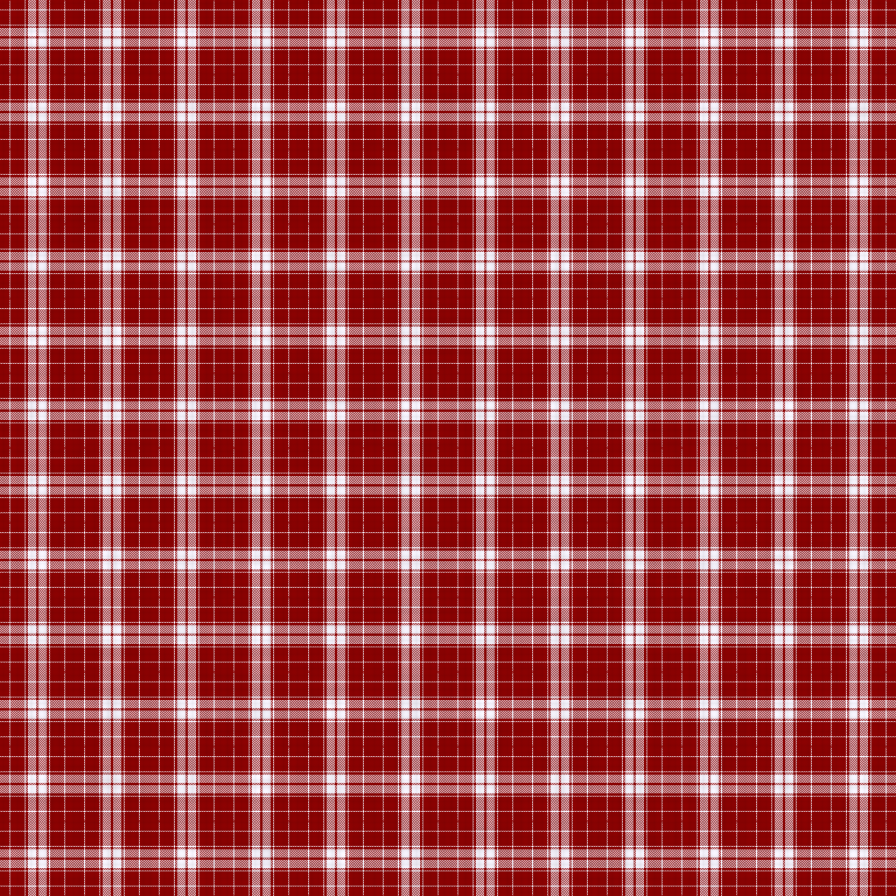
Give the GLSL for this pattern, as a Shadertoy shader.

```glsl
// Woven red and white tartan: the same mirrored stripe sequence runs along
// both axes, and a plain weave decides which thread lies on top. Stripes are
// box filtered, thread relief fades out when finer than a pixel; it all tiles.

const float PI = 3.14159265;
const float REPEATS = 12.0;   // setts across and down
const float THREADS = 64.0;   // threads per sett
const vec3 RED = vec3(0.53, 0.008, 0.008);
const vec3 WHITE = vec3(0.94, 0.93, 0.965);

// Share of a pixel-wide footprint around x that lies between lo and hi.
float band(float x, float lo, float hi, float footprint) {
    float a = max(x - 0.5 * footprint, lo);
    float b = min(x + 0.5 * footprint, hi);
    return max(b - a, 0.0) / footprint;
}

// Broad stripe and inner line, d in threads from the sett centre.
float innerStripes(float d, float footprint) {
    return band(d, 1.0, 8.0, footprint) + band(d, 10.0, 11.0, footprint);
}

// Fine line that quarters the red field.
float fieldLine(float d, float footprint) {
    return band(d, 23.0, 24.0, footprint);
}

vec2 hashGradient(vec2 p) {
    float angle = 2.0 * PI * fract(sin(dot(p, vec2(127.1, 311.7))) * 43758.5);
    return vec2(cos(angle), sin(angle));
}

// Gradient noise that wraps after a whole number of lattice cells.
float wrappedNoise(vec2 p, vec2 period) {
    vec2 cell = floor(p);
    vec2 f = p - cell;
    vec2 u = f * f * f * (f * (f * 6.0 - 15.0) + 10.0);
    float corner[4];
    for (int i = 0; i < 4; i++) {
        vec2 o = vec2(i % 2, i / 2);
        corner[i] = dot(hashGradient(mod(cell + o, period)), f - o);
    }
    return mix(mix(corner[0], corner[1], u.x), mix(corner[2], corner[3], u.x), u.y);
}

// Slight unevenness of the dye along the threads of both directions.
float dyeVariation(vec2 uv) {
    vec2 warpPeriod = vec2(96.0, 12.0);
    vec2 weftPeriod = warpPeriod.yx;
    return wrappedNoise(uv * warpPeriod, warpPeriod)
         + wrappedNoise(uv * weftPeriod, weftPeriod);
}

// 1 where the warp lies on top, 0 where the weft does; detail 0 blends them.
float warpOnTop(vec2 thread, float detail) {
    vec2 wave = sin(PI * thread);
    float checker = clamp(wave.x * wave.y * 4.0, -1.0, 1.0);
    return 0.52 + 0.46 * checker * detail;
}

// Rounded cross profile of the upper thread, centred on zero.
float threadRelief(vec2 thread, float onTop) {
    vec2 profile = abs(sin(PI * thread)) - 2.0 / PI;
    return mix(profile.y, profile.x, onTop);
}

void mainImage(out vec4 fragColor, in vec2 fragCoord) {
    vec2 uv = fragCoord / iResolution.xy;
    vec2 thread = uv * REPEATS * THREADS;
    vec2 footprint = REPEATS * THREADS / iResolution.xy;
    float detail = 1.0 - smoothstep(0.45, 1.1, max(footprint.x, footprint.y));

    // Distance from the sett centre, counted in threads.
    vec2 d = abs(fract(uv * REPEATS) - 0.5) * THREADS;

    // Vertical warp, with its field line caught under at each sett border.
    float edge = 0.5 * THREADS;
    float caught = 0.6 * band(d.y, edge - 1.0, edge + 1.0, footprint.y);
    float warp = innerStripes(d.x, footprint.x)
               + fieldLine(d.x, footprint.x) * (1.0 - caught);

    // Horizontal weft.
    float weft = innerStripes(d.y, footprint.y) + fieldLine(d.y, footprint.y);

    // Interlace the two and shade the cloth.
    float onTop = warpOnTop(thread, detail);
    vec3 color = mix(RED, WHITE, mix(weft, warp, onTop));
    color *= 1.0 + 0.2 * detail * threadRelief(thread, onTop);
    color *= 1.0 + 0.035 * dyeVariation(uv);

    fragColor = vec4(clamp(color, 0.0, 1.0), 1.0);
}
```
